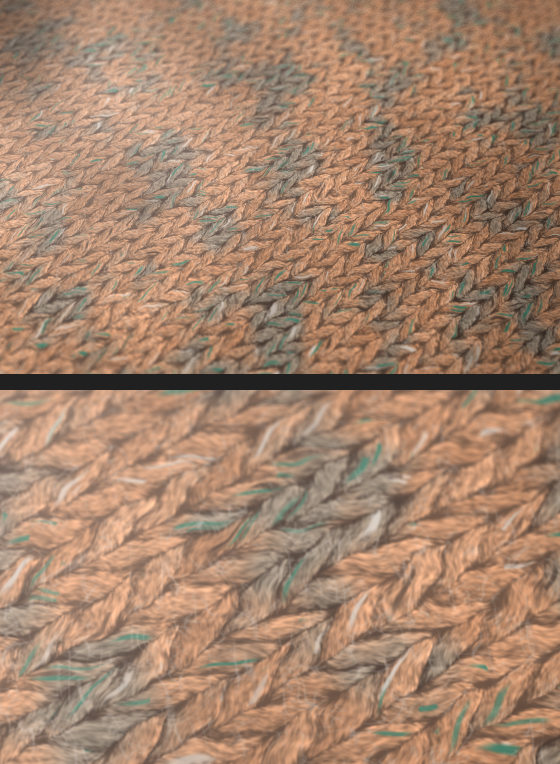
Top, the full canvas; bottom, a detail of the centre.
Reproduce this texture procedurally as a WebGL 2 fragment shader.

```glsl
#version 300 es
precision highp float;
// Heathered wool stockinette seen at a slant, with flecks, fuzz and shallow focus.

uniform vec2 u_resolution;
out vec4 fragColor;

const float WALE_WIDTH = 0.083;     // one column of V stitches, nearest the viewer
const float STITCH_HEIGHT = 0.072;  // step between stitches along a column
const float WALE_ANGLE = 0.61;      // direction of the columns, radians
const float LEG_SLOPE = 1.92;       // lean of each leg, in stitches per column
const float PERSPECTIVE = 0.35;
const float FOCUS_HEIGHT = 0.42;
const float SHARP_RADIUS = 0.0011;
const float BLUR_RADIUS = 0.024;
const int LENS_SAMPLES = 20;
const int FLECKS_PER_LEG = 3;
const float FLECK_CHANCE = 0.25;
const float FUZZ_OPACITY = 0.30;

const vec3 YARN = vec3(0.79, 0.57, 0.42);
const vec3 RUST = vec3(0.67, 0.45, 0.31);
const vec3 HEATHER = vec3(0.49, 0.47, 0.42);
const vec3 SHADOW = vec3(0.27, 0.20, 0.16);
const vec3 GREEN = vec3(0.17, 0.47, 0.38);
const vec3 PALE = vec3(0.84, 0.80, 0.76);
const vec3 HAZE = vec3(0.78, 0.73, 0.71);

vec3 hash3(vec2 p) {
    vec3 q = fract(p.xyx * vec3(0.1031, 0.1030, 0.0973));
    q += dot(q, q.yxz + 33.33);
    return fract((q.xxy + q.yzz) * q.zyx);
}

vec2 gradient(vec2 cell) {
    float angle = 6.2832 * hash3(cell).x;
    return vec2(cos(angle), sin(angle));
}

float gradientNoise(vec2 p) {
    vec2 i = floor(p), f = fract(p);
    vec2 w = f * f * f * (f * (f * 6.0 - 15.0) + 10.0);
    vec2 e = vec2(1.0, 0.0);
    float low = mix(dot(gradient(i), f), dot(gradient(i + e), f - e), w.x);
    float high = mix(dot(gradient(i + e.yx), f - e.yx),
                     dot(gradient(i + e.xx), f - e.xx), w.x);
    return mix(low, high, w.y);
}

// Canvas position to the plane of the cloth.
vec2 toCloth(vec2 p) {
    return vec2(p.x - 0.75, p.y) / (1.0 - PERSPECTIVE * p.y) + 5.0;
}

// Loose hairs: thin contours of stretched, bent noise.
float fuzz(vec2 q) {
    float bend = gradientNoise(q * 13.0);
    float a = gradientNoise(vec2(q.x * 64.0 + q.y * 30.0, q.y * 26.0) + 3.0 * bend);
    float b = gradientNoise(vec2(q.x * 24.0, q.y * 70.0 - q.x * 34.0) - 3.0 * bend);
    float hairs = 2.0 - smoothstep(0.0, 0.08, abs(a)) - smoothstep(0.0, 0.08, abs(b));
    return hairs * smoothstep(-0.25, 0.3, gradientNoise(q * 30.0 + 9.0));
}

// Short strands of other colours laid along one leg.
vec3 addFlecks(vec3 color, vec2 leg, vec2 id, float patchiness) {
    for (int i = 0; i < FLECKS_PER_LEG; i++) {
        vec3 pick = hash3(id + float(i) * 37.0);
        vec3 place = hash3(id + float(i) * 53.0 + 11.0);
        float present = step(pick.x, FLECK_CHANCE + 0.7 * patchiness);
        float curve = (place.z - 0.5) * (0.3 * leg.x + 0.4 * leg.x * leg.x);
        float offset = leg.y - (place.x - 0.5) * 0.9 - curve;
        float width = mix(0.06, 0.17, pick.y);
        float strand = 1.0 - smoothstep(width * 0.3, width, abs(offset));
        strand *= 1.0 - smoothstep(0.3, 0.85, abs(leg.x - (place.y - 0.5)));
        vec3 tint = pick.z < 0.5 ? GREEN : (pick.z < 0.78 ? PALE : SHADOW);
        color = mix(color, tint, mix(0.55, 0.95, place.y) * strand * present);
    }
    return color;
}

vec3 knit(vec2 p) {
    vec2 q = toCloth(p);
    vec2 axis = vec2(cos(WALE_ANGLE), sin(WALE_ANGLE));
    vec2 s = q + 0.014 * vec2(gradientNoise(q * 7.0), gradientNoise(q * 7.0 + 31.0));
    s += 0.011 * vec2(gradientNoise(q * 24.0), gradientNoise(q * 24.0 + 53.0));
    float across = dot(s, vec2(-axis.y, axis.x)) / WALE_WIDTH;
    float along = dot(s, axis) / STITCH_HEIGHT;

    // Mirrored, sheared cells make the two legs of every V.
    float u = fract(across) - 0.5;
    float v = along - LEG_SLOPE * abs(u);
    vec2 id = vec2(2.0 * floor(across) + step(0.0, u), floor(v)) + 200.0;
    vec2 leg = vec2(4.0 * abs(u) - 1.0, fract(v) - 0.5);
    vec3 vary = hash3(id);
    leg.y += 0.10 * (vary.z - 0.5);

    // Twisted fibres and the rounded body of the yarn.
    vec2 twisted = vec2(leg.x * 2.0, leg.y * 8.0 + leg.x * 1.8);
    float fibre = gradientNoise(twisted + id * 7.3);
    fibre += 0.8 * gradientNoise(twisted * vec2(2.0, 2.4) + id * 3.7);
    float plump = mix(3.2, 4.8, vary.x);
    float body = 1.0 - plump * leg.y * leg.y - pow(abs(leg.x), 4.0) + 0.55 * fibre;

    float patchiness = gradientNoise(q * 5.5 + 17.0) + 0.4 * gradientNoise(q * 15.0);
    float heather = smoothstep(-0.05, 0.5, patchiness + 0.45 * (vary.x - 0.4));
    vec3 color = mix(mix(YARN, RUST, vary.y * 0.8), HEATHER, 0.8 * heather);
    color *= 1.0 + 0.38 * fibre + 0.30 * leg.y;
    color = addFlecks(color, leg, id, patchiness);
    vec3 gap = mix(mix(SHADOW, RUST, 0.25), SHADOW * 0.85, heather);
    color = mix(gap, color, smoothstep(-0.5, 0.65, body));
    return mix(color, PALE, FUZZ_OPACITY * fuzz(q));
}

void main() {
    vec2 p = gl_FragCoord.xy / u_resolution.y;

    // Lens blur grows away from the plane of focus.
    float defocus = p.y - FOCUS_HEIGHT + 0.10 * (p.x - 0.75);
    float radius = SHARP_RADIUS + BLUR_RADIUS * defocus * defocus;
    vec3 color = vec3(0.0);
    for (int i = 0; i < LENS_SAMPLES; i++) {
        float r = radius * sqrt((float(i) + 0.5) / float(LENS_SAMPLES));
        float angle = 2.39996 * float(i);
        color += knit(p + r * vec2(cos(angle), sin(angle)));
    }
    color /= float(LENS_SAMPLES);

    // Soft window light from the left, fading to the corners.
    vec2 fromLight = (p - vec2(0.22, 0.66)) * vec2(1.0, 1.25);
    float glow = exp(-2.4 * dot(fromLight, fromLight));
    color = mix(color, HAZE, 0.04 + 0.36 * glow);
    color *= 0.97 + 0.12 * glow + 0.22 * gradientNoise(p * 3.1 + 4.0);
    color *= 1.0 - 0.17 * smoothstep(0.6, 1.5, p.x - 0.4 * p.y);
    color *= 1.0 - 0.34 * (1.0 - smoothstep(0.0, 0.38, length(p - vec2(0.0, 1.0))));
    fragColor = vec4(color, 1.0);
}
```
